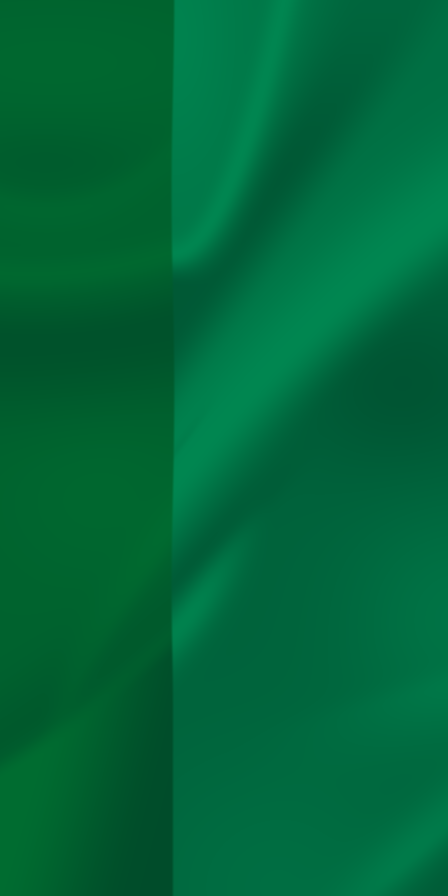
A Shadertoy shader for this background:

```glsl
const float SEAM_X = 0.386;
const float SEAM_SOFTNESS = 0.004;
const float SATIN_BLUE = 0.60;              // blue per green, right panel
const vec2 SHADE_BLUE = vec2(0.10, 0.21);   // blue offset and slope, left panel
const float VALLEY = 0.345;
const float SHEET = 0.435;
const float LOWER_CLOTH = 0.385;
const float SHADE_CLOTH = 0.385;

// Soft crest with separate widths above and below its line
float crest(float h, float above, float below) {
    float w = h > 0.0 ? above : below;
    return exp(-h * h / (w * w));
}

// Approximate signed distance above y = c.x + c.y u + c.z u^2, u = x - x0
float aboveCurve(vec2 p, float x0, vec3 c) {
    float u = p.x - x0;
    float slope = c.y + 2.0 * c.z * u;
    return (p.y - c.x - u * (c.y + c.z * u)) / sqrt(1.0 + slope * slope);
}

float glow(vec2 p, vec2 centre, vec2 radius) {
    vec2 q = (p - centre) / radius;
    return exp(-dot(q, q));
}

// Green level of the bright satin panel
float satin(vec2 p) {
    // Upper sheet, valley and curled fold
    float curl = aboveCurve(p, SEAM_X, vec3(1.43, 0.0, 9.1));
    float slant = aboveCurve(p, 0.56, vec3(1.35, 1.41, 0.0));
    float valley = VALLEY + 0.055 * smoothstep(1.6, 2.05, p.y);
    float upper = mix(SHEET, valley, smoothstep(-0.03, 0.09, slant));
    float fall = mix(0.07, 0.14, smoothstep(1.5, 2.0, p.y));
    upper = mix(upper, 0.465, smoothstep(-fall, 0.01, curl));
    upper += 0.055 * crest(curl, 0.035, 0.03);
    upper += 0.045 * glow(p, vec2(0.39, 1.92), vec2(0.13, 0.30));

    // Lower cloth with broad shadows and lights
    float lower = LOWER_CLOTH;
    lower -= 0.055 * glow(p, vec2(0.90, 1.14), vec2(0.24, 0.20));
    lower += 0.065 * glow(p, vec2(1.02, 0.62), vec2(0.24, 0.26));
    lower += 0.045 * glow(p, vec2(0.62, 0.02), vec2(0.35, 0.32));
    float sweep = aboveCurve(p, 0.65, vec3(0.36, 0.30, 0.0));
    lower += 0.035 * crest(sweep, 0.04, 0.10) * smoothstep(0.5, 1.0, p.x);
    float corner = aboveCurve(p, 0.81, vec3(0.0, 0.86, 0.0));
    lower += 0.075 * crest(corner, 0.07, 0.035) * smoothstep(0.6, 0.95, p.x);
    lower -= 0.035 * smoothstep(-0.03, -0.10, corner) * smoothstep(0.7, 0.9, p.x);

    // Short glint under a crease
    float glint = aboveCurve(p, SEAM_X, vec3(0.585, 1.1, 1.0));
    float glintFade = 1.0 - smoothstep(0.42, 0.62, p.x);
    lower += 0.12 * crest(glint, 0.04, 0.05) * glintFade;
    float crease = aboveCurve(p, SEAM_X, vec3(0.70, 0.95, 0.0));
    lower -= 0.035 * crest(crease, 0.05, 0.03) * (1.0 - smoothstep(0.5, 0.75, p.x));

    // Main diagonal fold joins both halves
    float fold = aboveCurve(p, SEAM_X, vec3(0.92, 1.25, -0.42));
    float level = mix(lower, upper, smoothstep(-0.15, 0.0, fold));
    level += 0.09 * crest(fold, 0.13, 0.085);
    float wrinkle = aboveCurve(p, SEAM_X, vec3(0.985, 1.3, 0.0));
    level -= 0.025 * crest(wrinkle, 0.014, 0.008) * (1.0 - smoothstep(0.40, 0.50, p.x));
    return level;
}

// Green level of the shaded panel
float shade(vec2 p) {
    float level = SHADE_CLOTH;
    level += 0.02 * glow(p, vec2(0.12, 1.86), vec2(0.35, 0.12));
    level -= 0.025 * glow(p, vec2(0.10, 1.64), vec2(0.22, 0.08));

    // Hanging folds
    float drape = aboveCurve(p, 0.12, vec3(1.535, 0.05, 1.6));
    level += 0.018 * crest(drape, 0.03, 0.05);
    float hem = aboveCurve(p, 0.09, vec3(1.385, 0.02, 0.50));
    level += 0.025 * crest(hem, 0.035, 0.035);
    level -= 0.065 * crest(hem + 0.15, 0.09, 0.16);
    level += 0.02 * glow(p, vec2(0.22, 0.90), vec2(0.22, 0.20));

    // Rising fold and the lit lower sheet
    float rise = aboveCurve(p, 0.14, vec3(0.44, 1.75, -0.8));
    float riseFade = smoothstep(0.08, 0.18, p.x);
    level += 0.025 * crest(rise, 0.05, 0.03) * riseFade;
    float edge = aboveCurve(p, 0.0, vec3(0.29, 0.60, 0.35));
    level -= 0.035 * crest(edge - 0.05, 0.10, 0.05);
    float sheet = mix(0.425, 0.30, smoothstep(0.06, 0.40, p.x * 0.85 - edge * 0.35));
    return mix(level, sheet, smoothstep(0.02, -0.03, edge));
}

void mainImage(out vec4 fragColor, in vec2 fragCoord) {
    vec2 p = fragCoord / iResolution.xy * vec2(1.0, 2.0);
    float bright = satin(p);
    float dim = shade(p);
    vec3 satinColor = vec3(0.0, bright, bright * SATIN_BLUE);
    vec3 shadeColor = vec3(0.0, dim, SHADE_BLUE.x + SHADE_BLUE.y * dim);

    // Seam bows gently along its length
    float seam = SEAM_X + 0.003 * sin(p.y * 7.0) * smoothstep(0.3, 0.7, p.y);
    float side = smoothstep(-SEAM_SOFTNESS, SEAM_SOFTNESS, p.x - seam);
    fragColor = vec4(mix(shadeColor, satinColor, side), 1.0);
}
```
